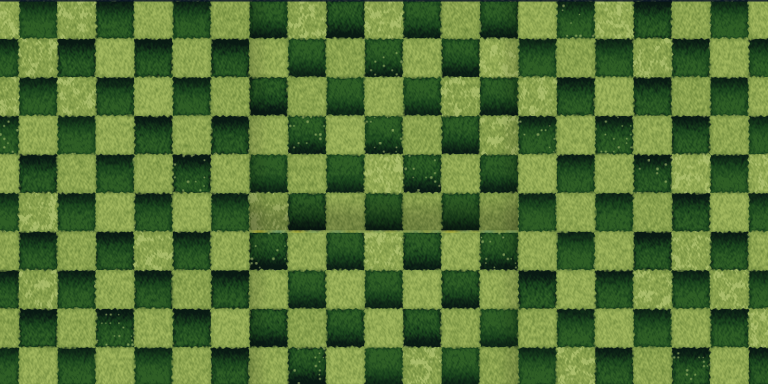
A Shadertoy shader for this pattern:

```glsl
// Checkerboard lawn: raised pale grass tiles over sunken dark turf.
// Gradient noise frays the tile edges and draws blades; hashes vary each tile,
// and a central panel flips the shadow side and carries a thin seam.

const vec2  TILE = vec2(0.1, 0.1005);      // tile size, canvas height = 1
const float GRID_LEFT = 0.0495;            // x of the first full column
const vec2  PANEL_COLUMNS = vec2(6.0, 13.0);
const float SEAM_ROW = 6.0;                // rows from the top to the seam
const float SEAM_WIDTH = 0.0035;
const float BORDER_WIDTH = 0.004;
const float FRAY = 0.055;                  // edge raggedness, in tiles
const float SHADOW_REACH = 0.75;           // shadow length, in tiles
const float FLECK_GRID = 9.0;              // fleck cells per tile

const vec3 PALE   = vec3(0.70, 0.77, 0.45);
const vec3 LIGHT  = vec3(0.59, 0.68, 0.34);
const vec3 SHADE  = vec3(0.42, 0.53, 0.23);
const vec3 TURF   = vec3(0.17, 0.35, 0.14);
const vec3 DARK   = vec3(0.10, 0.26, 0.11);
const vec3 DEEP   = vec3(0.035, 0.10, 0.075);
const vec3 BORDER = vec3(0.04, 0.08, 0.16);

// Two random values in 0..1 for an integer lattice point.
vec2 hash2(vec2 p) {
    uvec2 q = uvec2(ivec2(p)) * uvec2(1597334u, 3812015u);
    uint n = (q.x ^ q.y) * 1597334u;
    n = (n ^ (n >> 15u)) * 2246823u;
    n ^= n >> 13u;
    return vec2(n & 65535u, n >> 16u) / 65535.0;
}

float corner(vec2 cell, vec2 offset) {
    float angle = 6.2832 * hash2(cell).x;
    return dot(vec2(cos(angle), sin(angle)), offset);
}

float gradientNoise(vec2 p) {
    vec2 i = floor(p), f = p - i;
    vec2 u = f * f * f * (f * (f * 6.0 - 15.0) + 10.0);
    vec2 e = vec2(1.0, 0.0);
    return mix(mix(corner(i, f), corner(i + e.xy, f - e.xy), u.x),
               mix(corner(i + e.yx, f - e.yx), corner(i + 1.0, f - 1.0), u.x), u.y);
}

// Short blades leaning two ways.
float blades(vec2 g) {
    return gradientNoise(vec2(g.x * 15.0 + g.y * 5.0, g.y * 7.0))
         + gradientNoise(vec2(g.x * 19.0 - g.y * 8.0, g.y * 11.0) + 37.0);
}

// Small pale dots scattered over a tile.
float flecks(vec2 g, float density, float blur) {
    vec2 q = g * FLECK_GRID, id = floor(q);
    vec2 r = hash2(id + 211.0);
    float radius = 0.12 + 0.2 * r.y;
    float d = length(q - id - 0.35 - 0.3 * r.yx);
    float soft = blur * FLECK_GRID;
    return step(r.x, density) * (1.0 - smoothstep(radius - soft, radius + soft, d));
}

vec3 lightGrass(vec2 g, vec2 rnd, float rim, float blade) {
    float clump = gradientNoise(g * 4.0 + 9.0);
    float tone = 0.82 + 0.65 * blade + 0.3 * clump + 0.3 * (rnd.x - 0.5);
    tone *= mix(0.55, 1.0, smoothstep(0.0, 0.1, rim));
    float wear = step(0.72, rnd.y) * smoothstep(0.05, 0.4, clump + 0.4 * blade);
    vec3 color = mix(SHADE, LIGHT, clamp(tone, 0.0, 1.25));
    return mix(color, PALE, 0.65 * wear);
}

vec3 darkGrass(float shadowDistance, vec2 rim, vec2 rnd, float blade) {
    float lit = smoothstep(-0.05, SHADOW_REACH, shadowDistance);
    lit = min(lit, smoothstep(-0.1, 0.2, rim.x));
    lit = min(lit, smoothstep(-0.06, 0.12, rim.y));
    lit = clamp(lit + 0.4 * blade * (0.3 + lit) + 0.25 * (rnd.x - 0.5), 0.0, 1.1);
    return lit < 0.5 ? mix(DEEP, DARK, 2.0 * lit) : mix(DARK, TURF, 2.0 * lit - 1.0);
}

void mainImage(out vec4 fragColor, in vec2 fragCoord) {
    vec2 p = fragCoord / iResolution.y;
    float pixel = 1.0 / iResolution.y;
    float blur = pixel / TILE.x;

    // Grid counted from the top left, with frayed edges.
    vec2 grid = vec2(p.x - GRID_LEFT, 1.0 - p.y) / TILE;
    vec2 fray = vec2(gradientNoise(grid * 11.0), gradientNoise(grid * 11.0 + 71.0));
    vec2 g = grid + FRAY * fray;
    vec2 id = floor(g), f = g - id;
    vec2 rim = min(f, 1.0 - f);
    vec2 rnd = hash2(id + 17.0);
    float parity = mod(id.x + id.y, 2.0) * 2.0 - 1.0;

    // The central panel falls into shade towards its sides and its seam.
    float panelEdge = min(grid.x - PANEL_COLUMNS.x, PANEL_COLUMNS.y - grid.x);
    float panel = smoothstep(-blur, blur, panelEdge);
    float aboveSeam = SEAM_ROW - grid.y;
    float dim = 0.12 * (1.0 - smoothstep(0.0, 0.6, panelEdge));
    dim += 0.2 * step(0.0, aboveSeam) * (1.0 - smoothstep(0.2, 1.1, aboveSeam));

    // Turf below, raised tiles above.
    float blade = blades(grid);
    float shadowDistance = mix(f.y, 1.0 - f.y, panel);
    vec3 below = darkGrass(shadowDistance, rim, rnd, blade);
    vec3 above = lightGrass(grid, rnd, min(rim.x, rim.y), blade);
    float raised = smoothstep(-blur, blur, parity * min(rim.x, rim.y) + 0.01);
    vec3 color = mix(below, above, raised) * (1.0 - panel * dim);

    // Flecks on a few tiles, then the seam and the top border.
    float density = 0.14 * step(0.86, rnd.y);
    color = mix(color, PALE, 0.6 * flecks(grid, density, blur));
    float seam = 1.0 - smoothstep(0.0, pixel, abs(aboveSeam) * TILE.y - 0.5 * SEAM_WIDTH);
    vec3 seamColor = LIGHT + 0.25 * gradientNoise(vec2(grid.x * 2.0, 5.0)) * vec3(1.0, 0.2, -1.0);
    color = mix(color, seamColor, 0.7 * seam * panel);
    float border = 1.0 - smoothstep(-pixel, pixel, 1.0 - p.y - BORDER_WIDTH);
    fragColor = vec4(mix(color, BORDER, 0.8 * border), 1.0);
}
```
